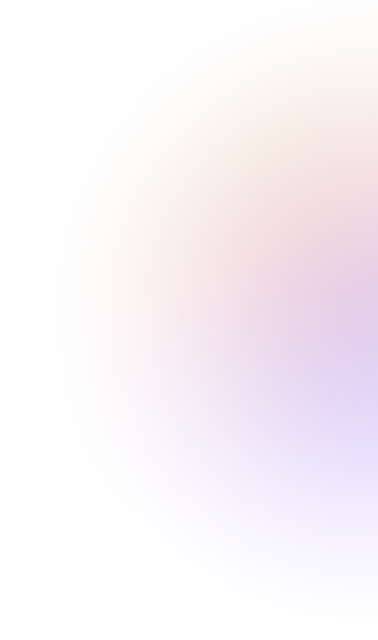
This background is drawn by a Shadertoy shader. Its source:

```glsl
// Draws a soft round glow at the right edge of a white field, from peach through pink to violet.

const vec3 PAPER = vec3(1.0, 0.999, 1.0);

// Light absorbed by each hue, relative to its green channel
const vec3 PEACH_INK  = vec3(0.45, 1.0, 1.45);
const vec3 PINK_INK   = vec3(0.34, 1.0, 0.85);
const vec3 VIOLET_INK = vec3(0.75, 1.0, 0.05);

// Smooth falloff from 1 at the center to 0 at the radius
float radialGlow(vec2 point, vec2 center, float radius) {
    return 1.0 - smoothstep(0.0, radius, distance(point, center));
}

// Hue ramp: violet at low levels, then pink, then peach
vec3 inkAt(float level) {
    float pinkness = pow(clamp((level - 0.22) / 0.50, 0.0, 1.0), 1.5);
    float peachiness = clamp((level - 0.72) / 0.20, 0.0, 1.0);
    return mix(mix(VIOLET_INK, PINK_INK, pinkness), PEACH_INK, peachiness);
}

void mainImage(out vec4 fragColor, in vec2 fragCoord) {
    // Height units, with x measured from the right edge
    vec2 point = vec2(fragCoord.x - iResolution.x, fragCoord.y) / iResolution.y;

    // The hue bands slant, so pink reaches lower toward the left
    float hueLevel = point.y - 0.6 * point.x;
    float glow = radialGlow(point, vec2(-0.01, 0.51), 0.54);

    vec3 color = PAPER - 0.185 * glow * inkAt(hueLevel);
    fragColor = vec4(color, 1.0);
}
```
